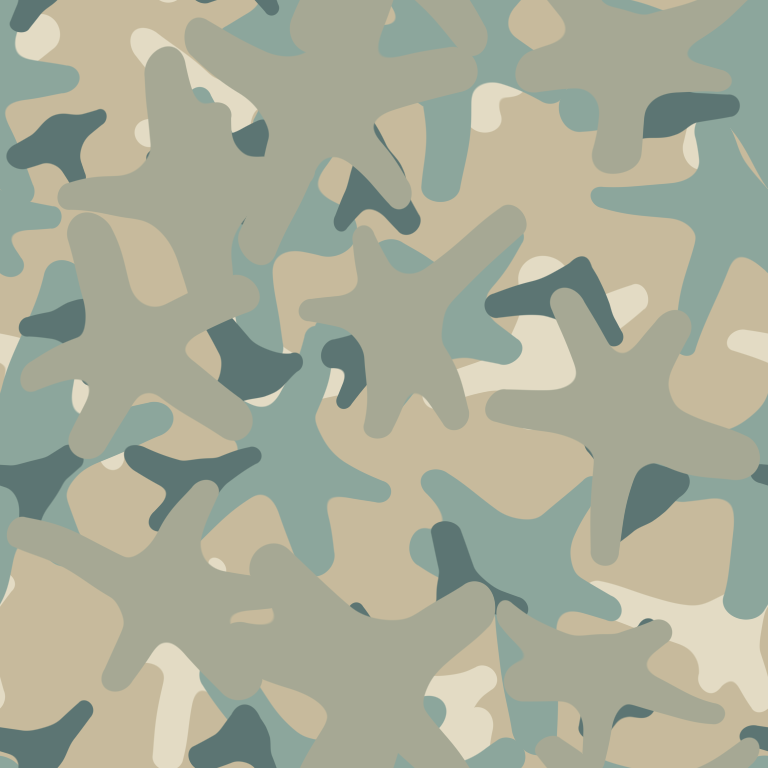
Write a WebGL 1 fragment shader that draws this pattern.

```glsl
precision highp float;
// Seamless woodland camouflage: flat layers of many-armed splotches on tan.
// Each layer scatters blended tapered arms over a wrapping jittered grid,
// and periodic gradient noise bends their outlines.

uniform vec2 u_resolution;

const vec3 TAN   = vec3(0.78, 0.73, 0.61);
const vec3 CREAM = vec3(0.89, 0.86, 0.77);
const vec3 TEAL  = vec3(0.55, 0.65, 0.61);
const vec3 DARK  = vec3(0.36, 0.46, 0.45);
const vec3 OLIVE = vec3(0.65, 0.66, 0.58);

// Splotch shapes: reach, girth, number of arms, stretch along one axis
const vec4 CREAM_SHAPE = vec4(0.180, 0.034, 4.0, 0.5);
const vec4 TEAL_SHAPE  = vec4(0.240, 0.042, 5.0, 0.3);
const vec4 DARK_SHAPE  = vec4(0.110, 0.026, 3.0, 0.5);
const vec4 OLIVE_SHAPE = vec4(0.235, 0.041, 5.0, 0.3);

const float LARGE_GRID = 3.0;   // splotches per side, large layers
const float SMALL_GRID = 4.0;   // splotches per side, dark layer
const float JITTER = 0.6;       // scatter of centres within a cell
const float WEBBING = 0.9;      // blend between arms, relative to girth
const float WARP_REPEATS = 7.0; // noise cells per side
const float WARP_AMOUNT = 0.022;
const float EDGE_PIXELS = 0.75; // half width of the smoothed edge
const int MAX_ARMS = 5;
const float TAU = 6.28319;

vec2 hash2(vec2 p) {
  vec3 q = fract(p.xyx * vec3(0.1031, 0.1030, 0.0973));
  q += dot(q, q.yzx + 33.33);
  return fract((q.xx + q.yz) * q.zy);
}

float cornerSlope(vec2 cell, vec2 offset, float seed) {
  float angle = TAU * hash2(mod(cell, WARP_REPEATS) + seed).x;
  return dot(vec2(cos(angle), sin(angle)), offset);
}

// Gradient noise that wraps after WARP_REPEATS cells
float wrapNoise(vec2 p, float seed) {
  vec2 c = floor(p), f = p - c;
  vec2 s = f * f * f * (f * (f * 6.0 - 15.0) + 10.0);
  vec2 e = vec2(1.0, 0.0);
  float low  = mix(cornerSlope(c, f, seed),
                   cornerSlope(c + e.xy, f - e.xy, seed), s.x);
  float high = mix(cornerSlope(c + e.yx, f - e.yx, seed),
                   cornerSlope(c + e.xx, f - e.xx, seed), s.x);
  return mix(low, high, s.y);
}

float smoothMin(float a, float b, float k) {
  float h = max(k - abs(a - b), 0.0) / k;
  return min(a, b) - 0.25 * k * h * h;
}

// Distance to a tapered capsule from the origin to its tip
float armDistance(vec2 p, vec2 tip, float baseRadius, float tipRadius) {
  float t = clamp(dot(p, tip) / dot(tip, tip), 0.0, 1.0);
  return length(p - tip * t) - mix(baseRadius, tipRadius, t);
}

// One star of arms around the origin
float splotch(vec2 p, vec2 id, vec4 shape, float seed) {
  vec2 trait = hash2(id + vec2(seed, 91.0));
  float size = mix(0.75, 1.1, trait.x);
  float spin = TAU * trait.y;
  float girth = shape.y * size;
  float d = 1.0;
  for (int i = 0; i < MAX_ARMS; i++) {
    float n = float(i);
    if (n >= shape.z) break;
    vec2 h = hash2(id + vec2(seed, 13.0 * (n + 1.0)));
    vec2 g = hash2(id + vec2(seed + 7.0, 13.0 * (n + 1.0)));
    float angle = TAU * (n + 0.7 * (h.x - 0.5)) / shape.z;
    float reach = shape.x * size * mix(0.55, 1.0, h.y);
    reach *= mix(1.0, abs(cos(angle)), shape.w);
    vec2 tip = reach * vec2(cos(angle + spin), sin(angle + spin));
    float tipRadius = girth * mix(0.4, 0.85, g.x);
    d = smoothMin(d, armDistance(p, tip, girth, tipRadius), WEBBING * girth);
  }
  return d;
}

// Distance to the nearest splotch of a layer; shift is in cells
float layerDistance(vec2 uv, float grid, vec2 shift, vec4 shape, float seed) {
  vec2 q = uv * WARP_REPEATS;
  uv += WARP_AMOUNT * vec2(wrapNoise(q, seed), wrapNoise(q, seed + 11.0));
  vec2 p = uv * grid + shift;
  vec2 home = floor(p);
  float d = 1.0;
  for (int y = -1; y <= 1; y++) {
    for (int x = -1; x <= 1; x++) {
      vec2 cell = home + vec2(float(x), float(y));
      vec2 id = mod(cell, grid);
      vec2 centre = cell + 0.5 + JITTER * (hash2(id + seed) - 0.5);
      d = min(d, splotch((p - centre) / grid, id, shape, seed));
    }
  }
  return d;
}

vec3 paint(vec3 below, vec3 colour, float d) {
  float edge = EDGE_PIXELS / min(u_resolution.x, u_resolution.y);
  return mix(colour, below, smoothstep(-edge, edge, d));
}

void main() {
  vec2 uv = gl_FragCoord.xy / u_resolution;
  vec3 c = TAN;
  c = paint(c, CREAM, layerDistance(uv, LARGE_GRID, vec2(0.5, 0.0), CREAM_SHAPE, 23.0));
  c = paint(c, TEAL, layerDistance(uv, LARGE_GRID, vec2(0.5), TEAL_SHAPE, 47.0));
  c = paint(c, DARK, layerDistance(uv, SMALL_GRID, vec2(0.3), DARK_SHAPE, 71.0));
  c = paint(c, OLIVE, layerDistance(uv, LARGE_GRID, vec2(0.0), OLIVE_SHAPE, 113.0));
  gl_FragColor = vec4(c, 1.0);
}
```
